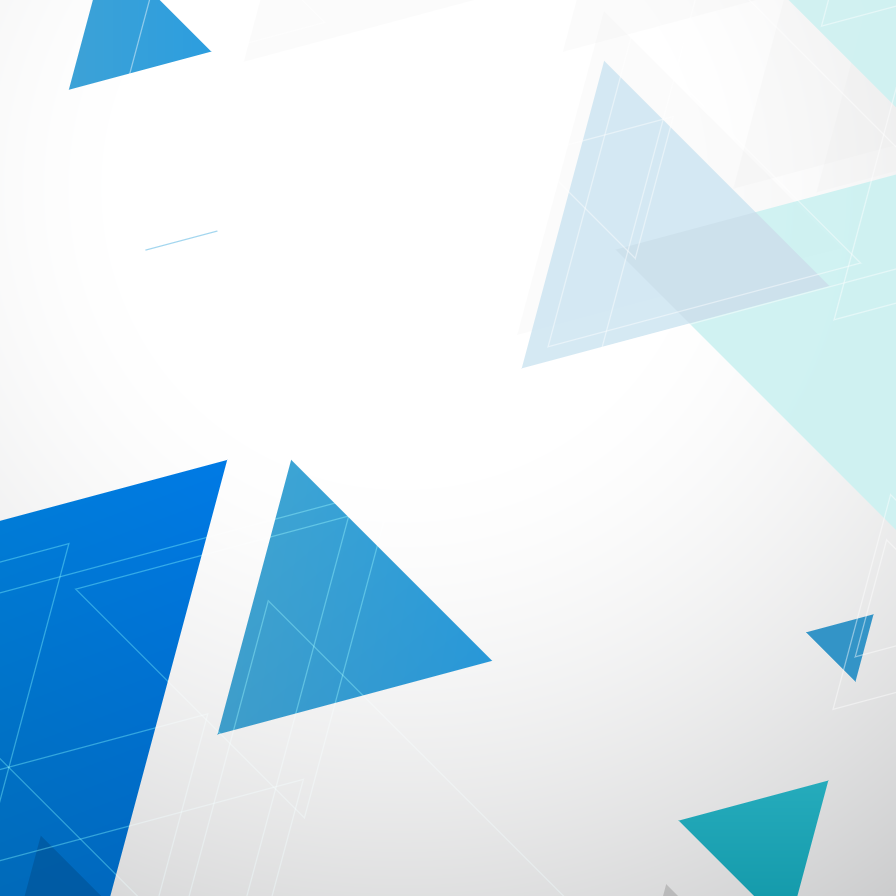
Reproduce this background procedurally as a Shadertoy shader.

```glsl
#define LINE_WIDTH 0.0014
#define GLOW_CENTER vec2(0.45, 0.79)
#define GLOW_RADIUS 0.30
#define VIGNETTE 0.22
#define DEEP_BLUE vec3(0.0, 0.45, 0.81)
#define SKY_BLUE vec3(0.22, 0.62, 0.82)
#define TEAL vec3(0.12, 0.645, 0.71)
#define PALE_BLUE vec3(0.80, 0.895, 0.945)
#define PALE_TEAL vec3(0.80, 0.945, 0.945)
#define CYAN_LINE vec3(0.20, 0.38, 0.40)
#define WHITE_LINE vec3(0.45)

float pixelSize;

// Equilateral triangle: xy = centre, z = inradius, w = +1 or -1 to flip it
float triangle(vec2 p, vec4 shape) {
    vec2 q = (p - shape.xy) * shape.w;
    float edge = -1.0;
    for (int i = 0; i < 3; i++) {
        float angle = radians(45.0 + 120.0 * float(i));
        edge = max(edge, dot(q, vec2(cos(angle), sin(angle))));
    }
    return edge - shape.z;
}

float segment(vec2 p, vec2 a, vec2 b) {
    vec2 ab = b - a;
    return length(p - a - ab * clamp(dot(p - a, ab) / dot(ab, ab), 0.0, 1.0));
}

float coverage(float d) {
    return clamp(0.5 - d / pixelSize, 0.0, 1.0);
}

float stroke(float d) {
    return coverage(abs(d) - 0.5 * LINE_WIDTH);
}

void fill(inout vec3 color, vec2 p, vec4 shape, vec3 paint, float alpha) {
    color = mix(color, paint, alpha * coverage(triangle(p, shape)));
}

void outline(inout vec3 color, vec2 p, vec4 shape, vec3 tint) {
    color += (1.0 - color) * tint * stroke(triangle(p, shape));
}

void mainImage(out vec4 fragColor, in vec2 fragCoord) {
    pixelSize = 1.0 / iResolution.y;
    vec2 p = fragCoord * pixelSize;

    // White glow fading to cool gray
    float fade = max(length(p - GLOW_CENTER) - GLOW_RADIUS, 0.0) / (1.0 - GLOW_RADIUS);
    vec3 color = 1.0 - VIGNETTE * pow(fade, 1.6) * vec3(1.0, 0.99, 0.97);

    // Faint gray layers along the top
    vec4 veils[5] = vec4[5](
        vec4(0.456, 1.115, 0.130, 1.0), vec4(0.730, 0.779, 0.108, 1.0),
        vec4(0.812, 1.126, 0.130, 1.0), vec4(1.039, 1.010, 0.156, 1.0),
        vec4(1.132, 1.006, 0.156, 1.0));
    for (int i = 0; i < 5; i++)
        fill(color, p, veils[i], vec3(0.88), 0.13);

    // Translucent triangles
    fill(color, p, vec4(1.002, 0.637, 0.163, -1.0), PALE_TEAL, 0.92);
    fill(color, p, vec4(1.032, 1.032, 0.130, -1.0), PALE_TEAL, 0.88);
    vec4 paleShape = vec4(0.7274, 0.7340, 0.1026, 1.0);
    fill(color, p, paleShape, PALE_BLUE, 0.83);
    float overlap = max(triangle(p, paleShape), triangle(p, vec4(1.002, 0.637, 0.163, -1.0)));
    color *= 1.0 - vec3(0.0, 0.025, 0.02) * coverage(overlap);

    // Solid triangles with gentle gradients
    vec3 deep = DEEP_BLUE + vec3(0.0, 0.16, 0.27) * (p.y - 0.25)
              + vec3(0.0, -0.06, 0.16) * (p.x - 0.1);
    fill(color, p, vec4(-0.0964, 0.1367, 0.2474, -1.0), max(deep, 0.0), 1.0);
    vec3 sky = SKY_BLUE + vec3(-0.30, -0.10, 0.16) * (p.x - 0.35)
             + vec3(0.05, 0.12, 0.10) * (p.y - 0.31);
    fill(color, p, vec4(0.3724, 0.3099, 0.0916, 1.0), sky, 1.0);
    vec3 cornerSky = SKY_BLUE + vec3(-0.4, -0.1, 0.2) * (p.x - 0.12);
    fill(color, p, vec4(0.144, 0.967, 0.0475, 1.0), cornerSky + vec3(0.0, 0.01, 0.03), 1.0);
    fill(color, p, vec4(0.9431, 0.2826, 0.0225, -1.0), vec3(0.20, 0.58, 0.78), 1.0);
    fill(color, p, vec4(0.8539, 0.0583, 0.0499, -1.0), TEAL + 0.5 * (p.y - 0.075), 1.0);

    // Shadows at the bottom edge
    fill(color, p, vec4(0.0725, -0.033, 0.052, 1.0), vec3(0.0, 0.27, 0.50), 0.4);
    fill(color, p, vec4(0.757, -0.037, 0.026, 1.0), vec3(0.70), 0.8);

    // Cyan outlines over the lower left
    vec4 cyanFrames[6] = vec4[6](
        vec4(0.2858, 0.2885, 0.1042, -1.0), vec4(0.1661, 0.2156, 0.1615, -1.0),
        vec4(-0.1073, 0.2091, 0.1302, -1.0), vec4(0.0845, 0.0559, 0.1042, -1.0),
        vec4(0.1544, -0.0540, 0.1302, -1.0), vec4(0.3837, 0.0150, 0.1628, 1.0));
    for (int i = 0; i < 6; i++)
        outline(color, p, cyanFrames[i], CYAN_LINE);

    // White outlines over the pale and small triangles
    vec4 whiteFrames[8] = vec4[8](
        vec4(0.6845, 0.8030, 0.0473, -1.0), vec4(0.7591, 0.7604, 0.1042, 1.0),
        vec4(0.8560, 0.7960, 0.1302, 1.0), vec4(1.1151, 0.8273, 0.1302, 1.0),
        vec4(1.1010, 1.1550, 0.1302, 1.0), vec4(0.2366, 1.0087, 0.0651, 1.0),
        vec4(1.0310, 0.3096, 0.0716, 1.0), vec4(1.0097, 0.3221, 0.0390, 1.0));
    for (int i = 0; i < 8; i++)
        outline(color, p, whiteFrames[i], WHITE_LINE);

    // Lone blue dash
    float dash = stroke(segment(p, vec2(0.163, 0.721), vec2(0.242, 0.742)));
    color = mix(color, vec3(0.55, 0.80, 0.92), 0.8 * dash);

    fragColor = vec4(clamp(color, 0.0, 1.0), 1.0);
}
```
